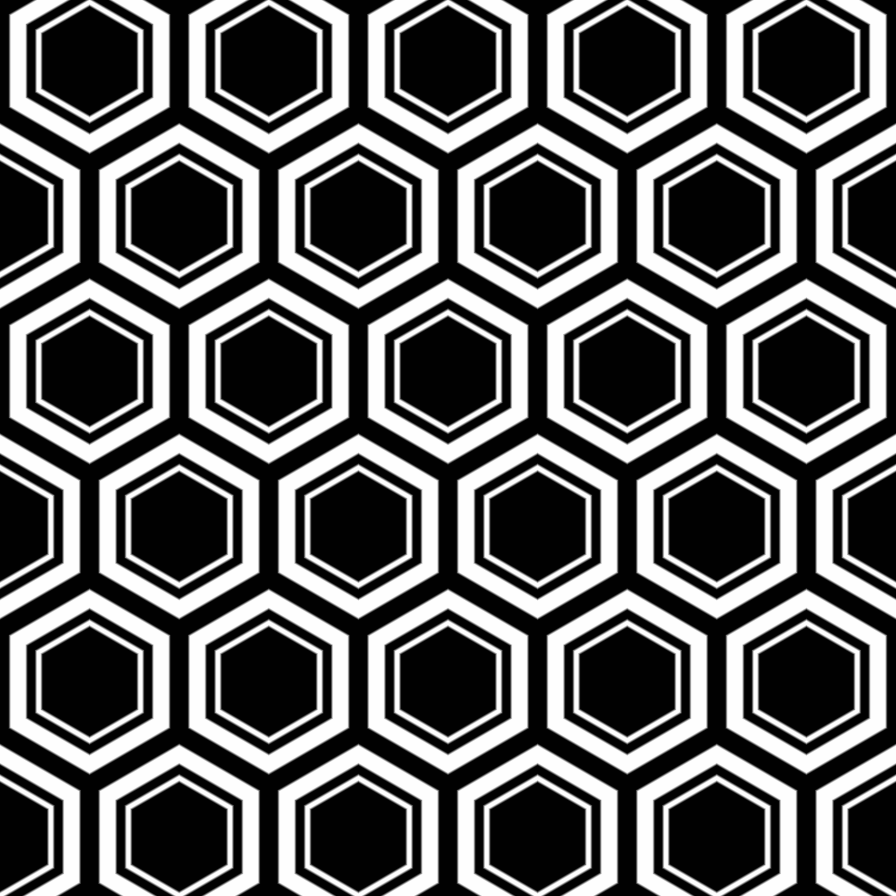
This pattern is drawn by a three.js fragment shader. Its source:

```glsl
varying vec2 vUv;

// Lengths below are in units of one column's width
#define COLUMNS 5.0
#define CENTER vec2(0.5, 1.196)
#define BAND_OUTER 0.446
#define BAND_INNER 0.352
#define LINE_OUTER 0.2995
#define LINE_INNER 0.268
#define SOFTNESS 0.009
#define BLACK vec3(0.005)
#define WHITE vec3(0.995)

const vec2 LATTICE = vec2(1.0, 1.7320508);

// Offset from the nearest center of a rectangular lattice
vec2 latticeOffset(vec2 p) {
  return (fract(p / LATTICE + 0.5) - 0.5) * LATTICE;
}

// Offset from the nearest hexagon center: two interleaved lattices
vec2 hexOffset(vec2 p) {
  vec2 a = latticeOffset(p);
  vec2 b = latticeOffset(p - 0.5 * LATTICE);
  return dot(a, a) < dot(b, b) ? a : b;
}

// Apothem of the pointy-top hexagon passing through p
float hexRadius(vec2 p) {
  p = abs(p);
  return max(p.x, dot(p, 0.5 * LATTICE));
}

// Soft-edged filled hexagon
float disc(float r, float apothem) {
  return 1.0 - smoothstep(apothem - SOFTNESS, apothem + SOFTNESS, r);
}

float ring(float r, float outer, float inner) {
  return disc(r, outer) - disc(r, inner);
}

void main() {
  float r = hexRadius(hexOffset(vUv * COLUMNS - CENTER));

  // Wide band with a thin line nested inside
  float ink = ring(r, BAND_OUTER, BAND_INNER) + ring(r, LINE_OUTER, LINE_INNER);

  gl_FragColor = vec4(mix(BLACK, WHITE, ink), 1.0);
}
```
